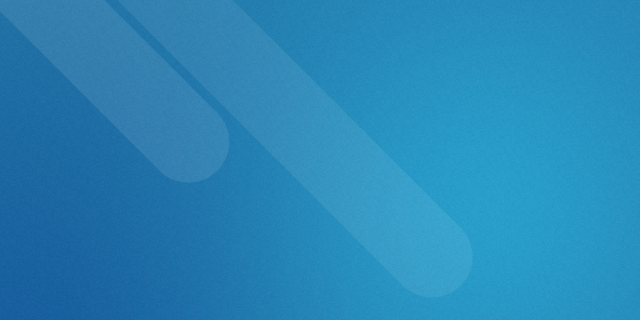
Reproduce this background procedurally as a WebGL 1 fragment shader.

```glsl
precision highp float;

uniform vec2 u_resolution;

const vec3 DEEP_BLUE = vec3(0.09, 0.37, 0.62);
const vec3 MUTED_BLUE = vec3(0.13, 0.45, 0.65);
const vec3 SKY_BLUE = vec3(0.145, 0.51, 0.70);
const vec3 GLOW_BLUE = vec3(0.16, 0.62, 0.795);
const vec2 GLOW_CENTER = vec2(1.54, 0.35);
const float BAND_RADIUS = 0.1276;
const float GRAIN_CELLS = 256.0;

float hash(vec2 p) {
    return fract(sin(dot(p, vec2(12.9898, 78.233))) * 43758.5453);
}

// Broad corner gradient with a soft glow
vec3 backdrop(vec2 p) {
    vec3 left = mix(DEEP_BLUE, MUTED_BLUE, p.y);
    vec3 base = mix(left, SKY_BLUE, smoothstep(0.0, 1.4, p.x));
    vec2 offset = p - GLOW_CENTER;
    return mix(base, GLOW_BLUE, exp(-2.7 * dot(offset, offset)));
}

// Distance to a round-ended band running from tip without end
float bandDistance(vec2 p, vec2 tip, vec2 direction, float radius) {
    vec2 q = p - tip;
    float along = max(dot(q, direction), 0.0);
    return length(q - direction * along) - radius;
}

float coverage(float distance, float pixel) {
    return 1.0 - smoothstep(-0.75 * pixel, 0.75 * pixel, distance);
}

vec3 addBand(vec3 color, vec2 p, vec2 tip, float opacity, float pixel) {
    vec2 upLeft = normalize(vec2(-1.0, 1.0));
    float d = bandDistance(p, tip, upLeft, BAND_RADIUS);
    return mix(color, vec3(1.0), opacity * coverage(d, pixel));
}

void main() {
    float pixel = 1.0 / u_resolution.y;
    vec2 p = gl_FragCoord.xy * pixel;
    vec3 color = backdrop(p);

    // Translucent diagonal bands
    color = addBand(color, p, vec2(0.5885, 0.557), 0.09, pixel);
    color = addBand(color, p, vec2(1.349, 0.198), 0.075, pixel);

    // Fine grain
    color += (hash(floor(p * GRAIN_CELLS)) - 0.5) * 0.022;
    gl_FragColor = vec4(color, 1.0);
}
```
